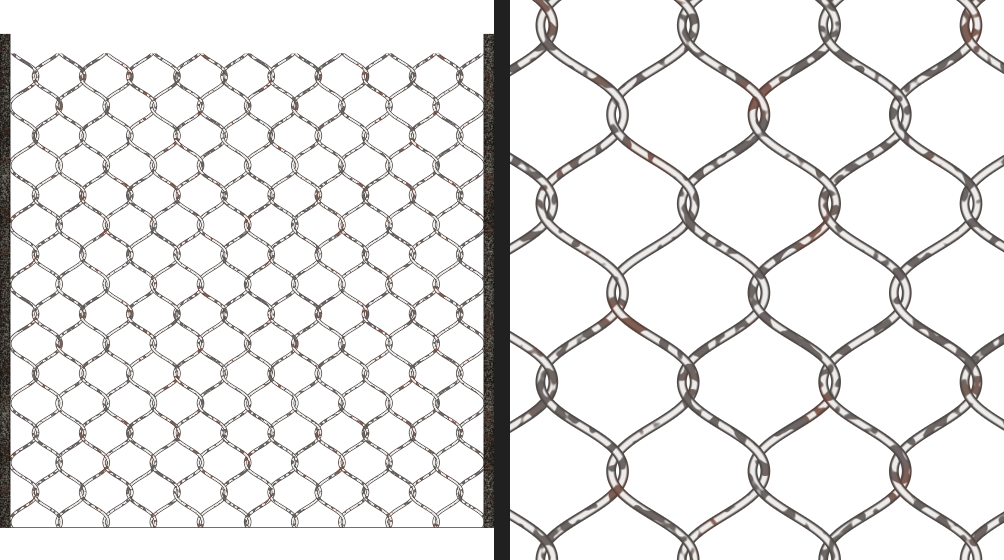
Left, the full canvas; right, a detail of the centre.
A Shadertoy shader for this pattern:

```glsl
// Weathered chain-link fence between two grainy posts on white.
// Each wire is a vertical wave; neighbours hook where their crests overlap.
// Wear is gradient noise that wraps, so it recurs every five meshes across.

const float PI = 3.14159265;
const float WIRES = 20.0;                  // vertical waves, two per mesh
const vec2  PITCH = vec2(0.0477, 0.06016); // wire spacing, knot row spacing
const vec2  KNOT = vec2(0.0243, 0.9793);   // left column, top full knot row
const float AMPLITUDE = 0.0282;            // over half a pitch, so wires hook
const float FLATTEN = 0.1;                 // straightens the wire at knots
const float WIRE_RADIUS = 0.0033;
const float MESH_TOP = 1.0255;
const float POST_TOP = 1.065;
const float BASE = 0.065;
const float POST_WIDTH = 0.0212;
const float BASE_LINE = 0.0016;
const vec2  WEAR_TILE = vec2(10.0, 8.0) * PITCH;

const vec3 PAPER = vec3(1.0);
const vec3 STEEL = vec3(0.93, 0.925, 0.92);
const vec3 OUTLINE = vec3(0.31, 0.29, 0.28);
const vec3 GRIME = vec3(0.30, 0.27, 0.26);
const vec3 RUST = vec3(0.40, 0.23, 0.18);
const vec3 POST_DARK = vec3(0.13, 0.115, 0.095);
const vec3 POST_LIGHT = vec3(0.52, 0.50, 0.47);

vec2 gradientAt(vec2 cell, float period) {
    vec3 h = fract(mod(cell, period).xyx * vec3(0.1031, 0.1030, 0.0973));
    h += dot(h, h.yzx + 33.33);
    float angle = 2.0 * PI * fract((h.x + h.y) * h.z);
    return vec2(cos(angle), sin(angle));
}

// Gradient noise, about -0.7 to 0.7, wrapping after "period" cells.
float noise(vec2 p, float period) {
    vec2 i = floor(p), f = fract(p);
    vec2 u = f * f * f * (f * (f * 6.0 - 15.0) + 10.0);
    vec2 e = vec2(0.0, 1.0);
    float a = dot(gradientAt(i, period), f);
    float b = dot(gradientAt(i + e.yx, period), f - e.yx);
    float c = dot(gradientAt(i + e.xy, period), f - e.xy);
    float d = dot(gradientAt(i + e.yy, period), f - e.yy);
    return mix(mix(a, b, u.x), mix(c, d, u.x), u.y);
}

float wear(vec2 p, float cells) {
    return noise((p - KNOT) / WEAR_TILE * cells, cells);
}

// Coverage of the span from lo to hi, with edges one pixel soft.
float span(float x, float lo, float hi, float px) {
    return clamp((x - lo) / px + 0.5, 0.0, 1.0)
         * clamp((hi - x) / px + 0.5, 0.0, 1.0);
}

// Distance to the centre line of one wire.
float wireDistance(vec2 p, float index) {
    float phase = PI * (p.y - KNOT.y) / PITCH.y;
    float side = mod(index, 2.0) < 0.5 ? AMPLITUDE : -AMPLITUDE;
    float c = cos(phase);
    float x = KNOT.x + (index + 0.5) * PITCH.x
            + side * c * (1.0 + FLATTEN - FLATTEN * c * c);
    float slope = side * sin(phase) * (1.0 + FLATTEN - 3.0 * FLATTEN * c * c)
                * PI / PITCH.y;
    return abs(p.x - x) / sqrt(1.0 + slope * slope);
}

vec3 wireColor(vec2 p, float dist) {
    float age = wear(p, 9.0);
    float patches = smoothstep(0.02, 0.2, wear(p, 56.0) + 0.35 * age);
    float rust = smoothstep(0.05, 0.35, wear(p + 0.31, 13.0));
    vec3 stain = mix(GRIME, RUST, rust);
    vec3 core = mix(STEEL, stain, 0.8 * patches);
    vec3 rim = mix(OUTLINE, stain, 0.5 * rust);
    return mix(core, rim, smoothstep(0.3, 0.85, dist / WIRE_RADIUS));
}

vec3 postColor(vec2 p, float across) {
    float grain = 0.9 * wear(p, 150.0) + 0.6 * wear(p, 75.0);
    float tone = 0.3 + 0.35 * wear(p, 6.0) + 0.9 * grain;
    float rust = smoothstep(0.0, 0.4, wear(p + 0.17, 20.0));
    vec3 color = mix(POST_DARK, POST_LIGHT, clamp(tone, 0.0, 1.0));
    color = mix(color, RUST * 0.65, 0.4 * rust);
    return color * mix(1.0, 0.65, pow(abs(2.0 * across - 1.0), 3.0));
}

void mainImage(out vec4 fragColor, in vec2 fragCoord) {
    vec2 p = fragCoord / iResolution.x;
    float px = 1.0 / iResolution.x;
    vec3 color = PAPER;

    // Wires: paint order flips above and below each knot so they interlock.
    float nearest = floor((p.x - KNOT.x) / PITCH.x);
    float row = (p.y - KNOT.y) / PITCH.y;
    float order = row > round(row) ? -1.0 : 1.0;
    float meshMask = span(p.y, BASE, MESH_TOP, px);
    for (float i = -1.0; i <= 1.0; i++) {
        float index = nearest + i * order;
        if (index < 0.0 || index >= WIRES) continue;
        float dist = wireDistance(p, index);
        float cover = clamp((WIRE_RADIUS - dist) / px + 0.5, 0.0, 1.0);
        color = mix(color, wireColor(p, dist), cover * meshMask);
    }

    // Thin line along the foot of the fence.
    color = mix(color, OUTLINE, span(p.y, BASE, BASE + BASE_LINE, px));

    // Posts at both sides.
    float edge = min(p.x, 1.0 - p.x);
    float post = span(edge, -1.0, POST_WIDTH, px) * span(p.y, BASE, POST_TOP, px);
    color = mix(color, postColor(p, edge / POST_WIDTH), post);

    fragColor = vec4(color, 1.0);
}
```
